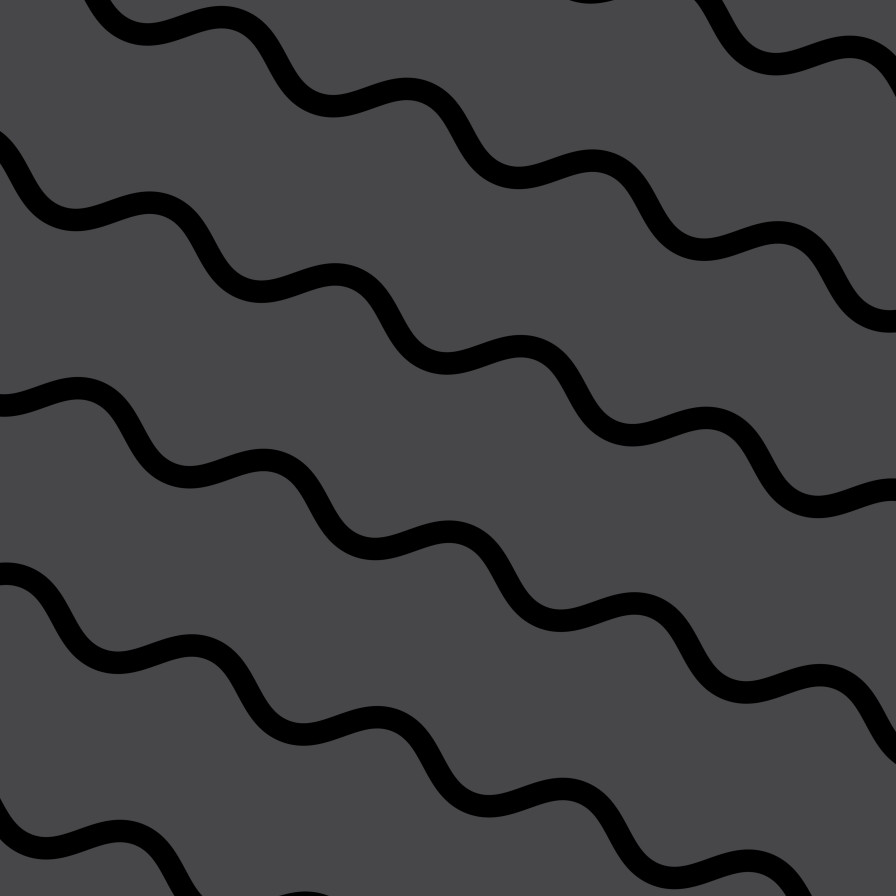
Write a Shadertoy shader that draws this pattern.

```glsl
// Parallel black wavy lines slanting down to the right on a dark grey ground.

const vec3  GROUND_COLOR = vec3(0.277, 0.277, 0.286);
const vec3  LINE_COLOR   = vec3(0.0);
const float TILE         = 0.222;              // wavelength and row spacing, in canvas heights
const float TILT         = 0.369;              // downward slant, in radians
const vec2  ANCHOR       = vec2(0.540, 0.604); // a rising midpoint of one wave
const float AMPLITUDE    = 0.128;              // in tiles
const float THIRD        = 0.003;              // third harmonic, steepens the flanks
const float LINE_WIDTH   = 0.113;              // in tiles
const int   REFINE_STEPS = 5;

const float TAU = 6.2831853;

float waveHeight(float x) {
    return AMPLITUDE * sin(TAU * x) + THIRD * sin(3.0 * TAU * x);
}

float waveSlope(float x) {
    return TAU * (AMPLITUDE * cos(TAU * x) + 3.0 * THIRD * cos(3.0 * TAU * x));
}

// Distance to the wave: slide a foot point along the curve to the closest spot.
float waveDistance(vec2 p) {
    float x = p.x;
    for (int i = 0; i < REFINE_STEPS; i++) {
        float slope = waveSlope(x);
        x += (p.x - x + (p.y - waveHeight(x)) * slope) / (1.0 + slope * slope);
    }
    return length(p - vec2(x, waveHeight(x)));
}

void mainImage(out vec4 fragColor, in vec2 fragCoord) {
    // Rotate into the wave frame, measured in tiles
    vec2 p = fragCoord / iResolution.y - ANCHOR;
    float c = cos(TILT), s = sin(TILT);
    p = vec2(c * p.x - s * p.y, s * p.x + c * p.y) / TILE;

    // Repeat the rows and centre each one on its wave
    p = fract(p + 0.5) - 0.5;

    // Antialiased stroke
    float pixel = 1.0 / (iResolution.y * TILE);
    float edge = waveDistance(p) - 0.5 * LINE_WIDTH;
    float ink = 1.0 - smoothstep(-0.7 * pixel, 0.7 * pixel, edge);
    fragColor = vec4(mix(GROUND_COLOR, LINE_COLOR, ink), 1.0);
}
```
